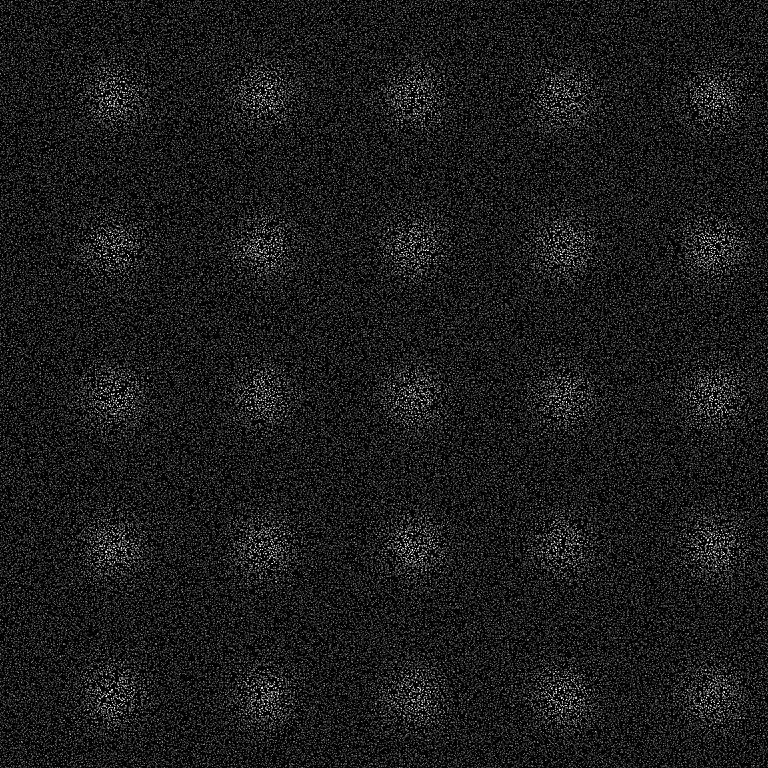
Write a three.js fragment shader that draws this pattern.

```glsl
varying vec2 vUv;

float hash(vec2 p) {
  vec3 q = fract(vec3(p.xyx) * 0.1031);
  q += dot(q, q.yzx + 33.33);
  return fract((q.x + q.y) * q.z);
}

// Five by five soft spots, each slightly different in strength
float spotGlow(vec2 uv) {
  vec2 grid = (uv - vec2(0.1484, 0.0924)) / 0.1953;
  vec2 id = clamp(floor(grid + 0.5), 0.0, 4.0);
  float d = length(grid - id) * 0.1953;
  float strength = mix(0.94, 1.06, hash(id + 71.0));
  return strength * exp(-d * d / 0.0012);
}

// Share of the pixel box that is covered by a square grain
float grainCoverage(vec2 offset, float halfSize, vec2 pixel) {
  vec2 low = max(offset - 0.5 * pixel, vec2(-halfSize));
  vec2 high = min(offset + 0.5 * pixel, vec2(halfSize));
  vec2 overlap = max(high - low, 0.0) / pixel;
  return overlap.x * overlap.y;
}

void main() {
  vec2 p = vUv * 384.0;
  vec2 pixel = max(fwidth(p), vec2(0.0001));
  vec2 cell = floor(p);

  // Scattered grains, some cells empty, gathered from the neighbours
  float grains = 0.0;
  for (int y = -1; y <= 1; y++) {
    for (int x = -1; x <= 1; x++) {
      vec2 id = cell + vec2(float(x), float(y));
      vec2 center = id + vec2(hash(id + 13.0), hash(id + 517.0));
      float level = 1.3 * step(0.24, hash(id + 901.0));
      grains += level * grainCoverage(p - center, 0.25, pixel);
    }
  }

  // Even dim ground, brightened at the spots
  float light = grains * (0.35 + 0.52 * spotGlow(vUv));
  gl_FragColor = vec4(vec3(min(light, 1.0)), 1.0);
}
```
